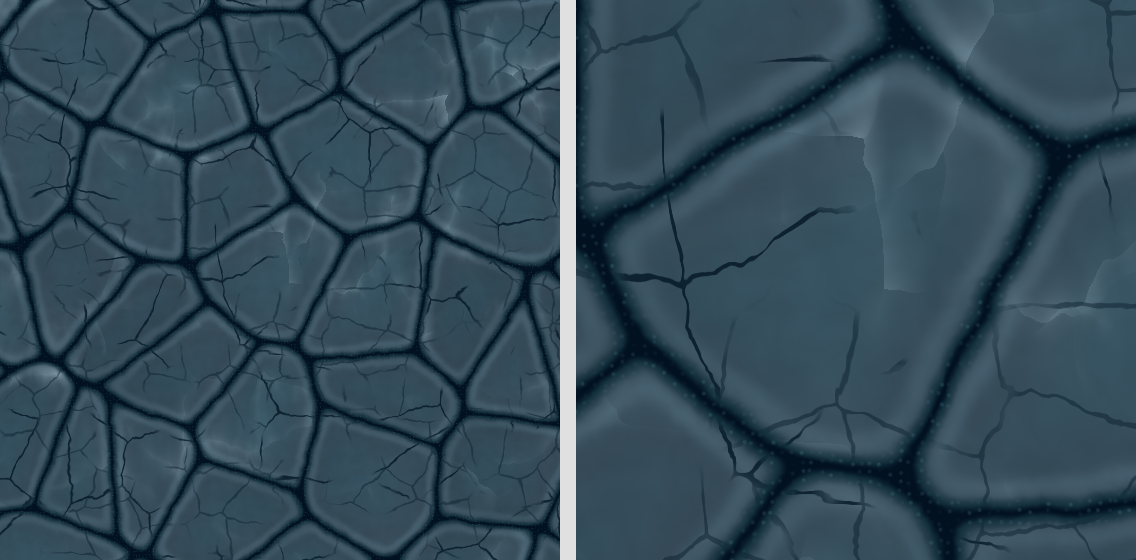
Left, the full canvas; right, a detail of the centre.
Give the GLSL for this texture, as a Shadertoy shader.

```glsl
// Dark teal cracked stone slabs with bevelled rims, deep joints and pale mineral veins.

const vec3 JOINT = vec3(0.005, 0.065, 0.125);
const vec3 GROOVE = vec3(0.07, 0.18, 0.23);
const vec3 TEAL = vec3(0.205, 0.318, 0.375);
const vec3 SLATE = vec3(0.205, 0.282, 0.333);
const vec3 RIM_LIGHT = vec3(0.055, 0.072, 0.077);
const vec3 VEIN_LIGHT = vec3(0.30, 0.31, 0.31);

vec2 hash2(vec2 p) {
    vec2 q = vec2(dot(p, vec2(127.1, 311.7)), dot(p, vec2(269.5, 183.3)));
    return fract(sin(q) * 43758.5);
}

// Warped sum of rotated sine products, roughly -1 to 1.
float layeredSines(vec2 p) {
    float sum = 0.0, amp = 0.5;
    for (int i = 0; i < 5; i++) {
        p = mat2(0.8, 0.6, -0.6, 0.8) * p * 1.8 + vec2(1.7, 0.6);
        p += 0.6 * sin(p.yx);
        sum += amp * sin(p.x) * sin(p.y);
        amp *= 0.55;
    }
    return sum;
}

vec2 wobble(vec2 p, float frequency, float amount) {
    vec2 q = p * frequency;
    return p + amount * vec2(layeredSines(q), layeredSines(q + 40.0));
}

vec2 cellPoint(vec2 cell, float seed) {
    return cell + 0.5 + 0.86 * (hash2(cell + seed) - 0.5);
}

// Cellular noise: x = edge distance with rounded corners, y = random cell id.
vec2 cells(vec2 p, float seed, float sharpness) {
    vec2 home = floor(p), nearestCell = home, nearest = vec2(8.0);
    for (int y = -1; y <= 1; y++)
    for (int x = -1; x <= 1; x++) {
        vec2 cell = home + vec2(x, y);
        vec2 r = cellPoint(cell, seed) - p;
        if (dot(r, r) < dot(nearest, nearest)) {
            nearest = r;
            nearestCell = cell;
        }
    }
    float sum = 0.0;
    for (int y = -2; y <= 2; y++)
    for (int x = -2; x <= 2; x++) {
        if (x == 0 && y == 0) continue;
        vec2 r = cellPoint(nearestCell + vec2(x, y), seed) - p;
        float edge = dot(0.5 * (nearest + r), normalize(r - nearest));
        sum += exp(-sharpness * edge);
    }
    return vec2(-log(max(sum, 1e-30)) / sharpness, hash2(nearestCell + seed + 7.0).x);
}

// Thin broken fracture lines, 0 to 1.
float fractures(vec2 uv, float scale, float seed, float pixel) {
    float d = cells(wobble(uv, 20.0, 0.010) * scale, seed, 150.0).x / scale;
    float presence = smoothstep(-0.12, 0.18, layeredSines(uv * 9.0 + seed));
    float halfWidth = 0.0011 + 0.0008 * layeredSines(uv * 45.0 + seed);
    float line = 1.0 - smoothstep(halfWidth - 0.5 * pixel, halfWidth + pixel, d);
    return line * presence;
}

// One-sided glows that flare where cell edges meet.
float veins(vec2 uv, float scale, float seed) {
    vec2 cell = cells(wobble(uv, 8.0, 0.03) * scale, seed, 12.0);
    float patchMask = smoothstep(0.0, 0.75, layeredSines(uv * 8.0 + seed));
    return exp(-9.0 * max(cell.x, -0.08)) * patchMask * cell.y;
}

float specks(vec2 p, float radius) {
    vec2 cell = floor(p);
    vec2 center = cell + 0.25 + 0.5 * hash2(cell);
    return (1.0 - smoothstep(0.3 * radius, radius, length(p - center))) * hash2(cell + 3.0).x;
}

void mainImage(out vec4 fragColor, in vec2 fragCoord) {
    vec2 uv = fragCoord / iResolution.y;
    float pixel = 1.0 / iResolution.y;

    // Slab layout
    float slabScale = 5.2;
    vec2 slab = cells(wobble(uv, 25.0, 0.0045) * slabScale, 11.0, 30.0);
    float d = slab.x / slabScale;

    // Slab face: slate near the border, teal inside, with cloudy mottling
    float clouds = layeredSines(uv * 7.0 + slab.y * 20.0);
    float grain = layeredSines(uv * 70.0);
    float border = exp(-22.0 * max(d - 0.02, 0.0));
    vec3 color = mix(TEAL, SLATE, clamp(border + 0.5 * clouds, 0.0, 1.0));
    color *= 1.0 + 0.07 * clouds + 0.035 * grain + 0.08 * (slab.y - 0.5);

    // Pale veins and faint wide sheen
    float glow = veins(uv, 6.0, 23.0) + 0.6 * veins(uv, 9.0, 57.0);
    color += VEIN_LIGHT * glow * 0.55;

    // Bevelled rim
    float rim = exp(-pow((d - 0.0155) / 0.0065, 2.0));
    color += RIM_LIGHT * rim * (0.85 + 0.3 * clouds);

    // Fractures: main set and a fainter finer set
    float crack = 0.88 * fractures(uv, 8.0, 31.0, pixel);
    crack = max(crack, 0.45 * fractures(uv, 12.0, 73.0, pixel));
    color = mix(color, mix(JOINT, GROOVE, 0.35), crack);

    // Deep joints with gritty fill
    vec3 joint = mix(JOINT, GROOVE, smoothstep(0.0, 0.0048, d));
    joint += vec3(0.07, 0.10, 0.11) * specks(uv * 170.0, 0.3);
    color = mix(joint, color, smoothstep(0.0025, 0.0115, d));

    fragColor = vec4(clamp(color, 0.0, 1.0), 1.0);
}
```
